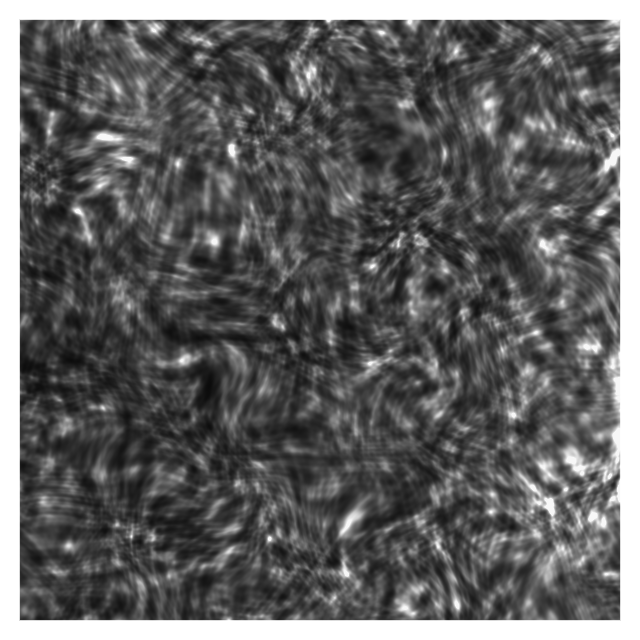
Write a Shadertoy shader that draws this texture.

```glsl
// Draws a white-framed square of grey, cloudy fibres crossing in curved bundles.

vec2 gradientAt(vec2 cell) {
    float h = fract(sin(dot(cell, vec2(127.1, 311.7))) * 43758.545);
    return vec2(cos(6.2832 * h), sin(6.2832 * h));
}

float gradientNoise(vec2 p) {
    vec2 i = floor(p), f = p - i;
    vec2 u = f * f * f * (f * (f * 6.0 - 15.0) + 10.0);
    vec2 e = vec2(0.0, 1.0);
    float low = mix(dot(gradientAt(i), f),
                    dot(gradientAt(i + e.yx), f - e.yx), u.x);
    float high = mix(dot(gradientAt(i + e), f - e),
                     dot(gradientAt(i + e.yy), f - e.yy), u.x);
    return mix(low, high, u.y);
}

// Soft spot of light or shade
float spot(vec2 p, vec2 centre, float radius) {
    vec2 d = (p - centre) / radius;
    return exp(-dot(d, d));
}

// Arcs swept around centres outside the frame, each set showing in its own patches
float fibres(vec2 p) {
    float sum = 0.0;
    for (int i = 0; i < 10; i++) {
        float k = float(i);
        float turn = k * 2.4 + 0.4;
        vec2 axis = vec2(cos(turn), sin(turn));
        float reach = 0.9 + 0.5 * fract(k * 0.618);

        // Distance from the centre and length along the arc
        vec2 d = p + axis * reach;
        float across = length(d);
        float along = reach * atan(axis.x * d.y - axis.y * d.x, dot(axis, d));

        float patches = smoothstep(-0.12, 0.28, gradientNoise(p * 6.0 + k * 17.3));
        float broad = gradientNoise(vec2(along * 17.0, across * 52.0) + k * 31.7);
        float fine = gradientNoise(vec2(along * 15.0, across * 125.0) + k * 53.1);
        sum += (0.25 + 0.75 * patches) * (1.35 * broad + 0.75 * fine);
    }
    return sum;
}

void mainImage(out vec4 fragColor, in vec2 fragCoord) {
    float size = min(iResolution.x, iResolution.y);
    vec2 p = (fragCoord - 0.5 * iResolution.xy) / size;

    // Bend the fibres
    vec2 bend = vec2(gradientNoise(p * 7.0 + 4.3), gradientNoise(p * 7.0 + 71.9));
    float tone = fibres(p + 0.045 * bend);

    // Dark gaps and drifting clouds
    tone += 1.7 * gradientNoise(p * 36.0 + 0.6 * bend + 9.7);
    tone += 1.1 * gradientNoise(p * 9.0 + 23.1) + 0.7 * gradientNoise(p * 3.5 + 47.2);

    // Broad light and shade
    tone -= 0.75 * spot(p, vec2(-0.27, -0.08), 0.26);
    tone -= 0.35 * spot(p, vec2(0.12, 0.40), 0.16);
    tone += 0.55 * spot(p, vec2(-0.28, 0.30), 0.20);
    tone += 0.45 * spot(p, vec2(0.38, -0.29), 0.12);
    tone += 0.25 * p.x + 0.8 * smoothstep(0.42, 0.48, p.x);

    float grey = clamp(0.285 * exp(0.52 * tone), 0.03, 0.97);

    // White frame
    float edge = max(abs(p.x), abs(p.y)) - 0.469;
    float frame = smoothstep(-0.75 / size, 0.75 / size, edge);
    fragColor = vec4(vec3(mix(grey, 1.0, frame)), 1.0);
}
```
